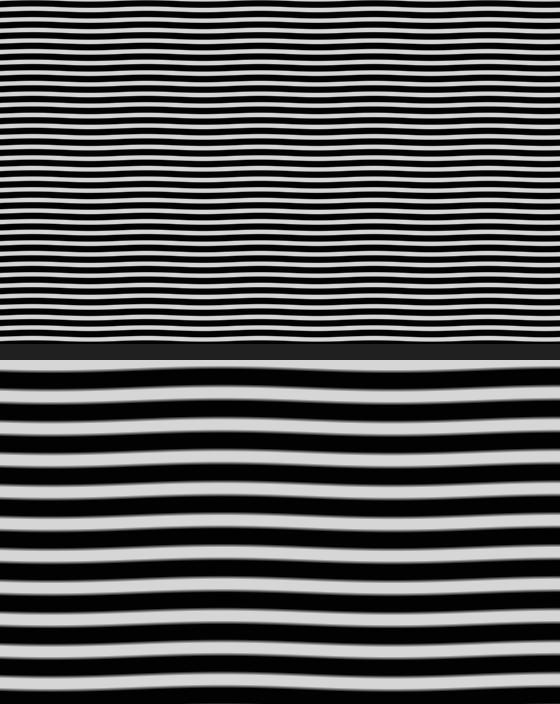
Top: the whole. Bottom: its middle third, enlarged.
Reproduce this pattern procedurally as a Shadertoy shader.

```glsl
// Fine pale grey horizontal stripes on near-black, gently rippled.

const float TAU = 6.2832;

const float STRIPE_COUNT = 32.37;   // stripes down the canvas
const float STRIPE_OFFSET = 0.88;   // first stripe centre, in stripe periods from the top
const float STRIPE_FILL = 0.415;    // bright share of each period
const float EDGE_WIDTH = 0.0038;    // soft edge, as a share of the height

const float WAVE_COUNT = 4.92;      // ripples across the canvas
const float WAVE_CREST = 0.0586;    // first crest, as a share of the width
const float WAVE_HEIGHT = 0.002;    // amplitude, as a share of the height

const vec3 DARK = vec3(0.008);
const vec3 LIGHT = vec3(0.84);

// Vertical displacement of the stripes at horizontal position x
float ripple(float x, float count, float crest, float height) {
    return height * cos(TAU * count * (x - crest));
}

// Soft-edged stripe centred on whole numbers of v; edge is in units of v
float stripe(float v, float fill, float edge) {
    float distanceToCentre = abs(fract(v + 0.5) - 0.5);
    return clamp(0.5 + (0.5 * fill - distanceToCentre) / edge, 0.0, 1.0);
}

void mainImage(out vec4 fragColor, in vec2 fragCoord) {
    vec2 uv = fragCoord / iResolution.xy;

    // Rippled stripe coordinate, counted from the top
    float shift = ripple(uv.x, WAVE_COUNT, WAVE_CREST, WAVE_HEIGHT);
    float v = (1.0 - uv.y + shift) * STRIPE_COUNT - STRIPE_OFFSET;

    // Edges never get sharper than one pixel
    float edge = max(EDGE_WIDTH, 1.0 / iResolution.y) * STRIPE_COUNT;

    fragColor = vec4(mix(DARK, LIGHT, stripe(v, STRIPE_FILL, edge)), 1.0);
}
```
